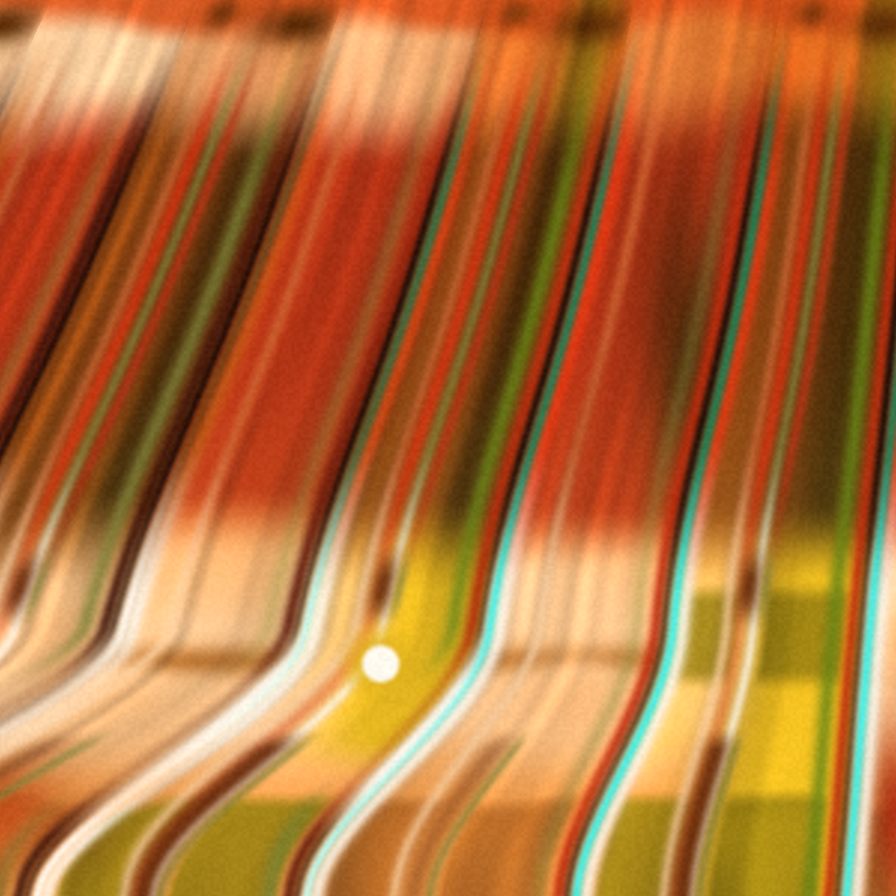
Give the GLSL for this background, as a Shadertoy shader.

```glsl
// Glossy folded ribs in red, amber and olive, sweeping down into a bright rippled floor.

const vec3 RED    = vec3(0.70, 0.20, 0.08);
const vec3 BROWN  = vec3(0.50, 0.24, 0.06);
const vec3 SHADE  = vec3(0.25, 0.15, 0.03);
const vec3 AMBER  = vec3(0.95, 0.61, 0.29);
const vec3 CREAM  = vec3(0.99, 0.82, 0.63);
const vec3 YELLOW = vec3(0.88, 0.70, 0.12);
const vec3 OLIVE  = vec3(0.54, 0.45, 0.06);
const vec3 SCARLET = vec3(0.93, 0.22, 0.07);
const vec3 INK    = vec3(0.12, 0.04, 0.02);
const vec3 SAGE   = vec3(0.49, 0.50, 0.22);
const vec3 TEAL   = vec3(0.13, 0.50, 0.33);
const vec3 CYAN   = vec3(0.25, 0.95, 0.92);
const vec3 WHITE  = vec3(1.0, 0.98, 0.94);

float hash(vec2 p) {
    vec3 q = fract(vec3(p.xyx) * 0.1031);
    q += dot(q, q.yzx + 33.33);
    return fract((q.x + q.y) * q.z);
}

float noise(vec2 p) {
    vec2 i = floor(p), f = fract(p);
    f = f * f * (3.0 - 2.0 * f);
    return mix(mix(hash(i), hash(i + vec2(1, 0)), f.x),
               mix(hash(i + vec2(0, 1)), hash(i + vec2(1, 1)), f.x), f.y);
}

// Soft step that also falls when a > b
float ramp(float a, float b, float x) {
    float t = clamp((x - a) / (b - a), 0.0, 1.0);
    return t * t * (3.0 - 2.0 * t);
}

float band(float lo, float hi, float soft, float x) {
    return ramp(lo - soft, lo + soft, x) * ramp(hi + soft, hi - soft, x);
}

float line(float s, float centre, float width) {
    float t = (s - centre) / width;
    return exp(-t * t);
}

float spot(vec2 p, vec2 centre, vec2 radius) {
    vec2 q = (p - centre) / radius;
    return exp(-dot(q, q));
}

// Whole numbers fall on the ribs, which fan out and bend near the floor
float ribCoord(vec2 p) {
    float spacing = 0.223 - 0.06 * p.y + 0.078 * ramp(0.30, 0.01, p.y);
    float sag = 0.021 * line(p.y, 0.38, 0.22) * ramp(1.05, 0.75, p.x);
    return 5.0 + (p.x - 0.935 - 0.1 * p.y + sag) / spacing;
}

// Upright panel colours; even panels are brown with a shaded half
vec3 wallColor(vec2 p, float f, float even) {
    vec3 red = mix(RED, SHADE, 0.85 * spot(p, vec2(0.765, 0.60), vec2(0.045, 0.18)));
    vec3 brown = mix(BROWN, SHADE, 0.85 * band(0.64, 0.86, 0.1, f));
    brown = mix(brown, SHADE * vec3(0.7, 1.0, 0.7), 0.4 * ramp(0.8, 1.0, p.x));
    return mix(red, brown, even) + vec3(0.03, 0.05, 0.02) * ramp(0.65, 0.40, p.y);
}

// Bright floor with yellow pools and dull blocks
vec3 floorColor(vec2 p, float f, float even) {
    float mottle = noise(p * 14.0);
    vec3 col = mix(AMBER, CREAM, 0.9 * band(0.15, 0.40, 0.06, p.y) * (0.6 + 0.4 * mottle));
    float crease = line(p.y, 0.262, 0.018) * ramp(0.25, 0.75, mottle);
    col = mix(col, vec3(0.66, 0.37, 0.10), 0.75 * crease * (1.0 - even));
    float pool = ramp(0.28, 0.42, p.x) * mix(0.35, 1.0, ramp(0.35, 0.6, f));
    col = mix(col, YELLOW, even * pool * max(ramp(0.12, 0.18, p.y), ramp(0.7, 0.8, p.x)));
    float halves = band(0.10, 0.38, 0.03, f) + band(0.52, 0.92, 0.03, f);
    vec3 block = mix(vec3(0.70, 0.40, 0.14), OLIVE, even) * (0.88 + 0.24 * mottle);
    float edge = 0.09 + 0.025 * noise(p * 9.0);
    col = mix(col, block, 0.9 * halves * ramp(edge + 0.012, edge - 0.012, p.y));
    float farBlock = halves * even * ramp(0.68, 0.78, p.x) * band(0.24, 0.34, 0.015, p.y);
    col = mix(col, OLIVE, 0.85 * farBlock);
    col = mix(col, RED, spot(p, vec2(1.0, 0.09), vec2(0.025, 0.09)));
    return mix(col, vec3(0.83, 0.35, 0.12), spot(p, vec2(0.0, 0.09), vec2(0.08, 0.05)));
}

// Blurred upper rim with a row of dark spots
vec3 rimColor(vec2 p, float f, float even) {
    vec3 col = mix(CREAM, vec3(0.88, 0.42, 0.12), ramp(0.1, 1.0, p.x + 0.25 * even));
    col = mix(col, vec3(0.85, 0.32, 0.10), 0.9 * ramp(0.96, 1.0, p.y + 0.04 * noise(p * 10.0) - 0.01));
    col = mix(col, OLIVE * 0.85, 0.75 * even * ramp(0.3, 0.6, p.x) * band(0.6, 0.9, 0.15, f));
    float dots = spot(vec2(f, p.y), vec2(0.75, 0.972), vec2(0.24, 0.022));
    dots += 0.7 * spot(vec2(f, p.y), vec2(0.22, 0.985), vec2(0.12, 0.018));
    return mix(col, vec3(0.36, 0.17, 0.02), min(1.0, dots) * even);
}

// Thin paired strands along the middle of each panel
vec3 addStrands(vec3 col, vec2 p, float s, float even) {
    float low = ramp(0.52, 0.34, p.y), fade = ramp(0.97, 0.82, p.y);
    vec3 pale = mix(vec3(0.78, 0.40, 0.20), CREAM, low);
    col = mix(col, pale, 0.7 * fade * line(s, -0.024, 0.007));
    col = mix(col, SCARLET * 0.9, 0.8 * even * fade * (1.0 - 0.6 * low) * line(s, -0.011, 0.008));
    col = mix(col, mix(SAGE, WHITE, low), 0.7 * even * fade * line(s, 0.005, 0.006));
    col = mix(col, RED, 0.8 * even * fade * (1.0 - low) * line(s, 0.018, 0.006));
    float dark = band(0.315, 0.375, 0.025, p.y) * even + ramp(0.19, 0.16, p.y);
    col = mix(col, vec3(0.37, 0.14, 0.03), 0.85 * dark * mix(0.5, 1.0, even) * line(s, -0.004, 0.013));
    return mix(col, SAGE, 0.6 * dark * line(s, 0.015, 0.006));
}

// Layered rib: green fringe, red flank, dark core, cool edge, warm glow
vec3 addRib(vec3 col, vec2 p, float s, float even) {
    float low = ramp(0.52, 0.32, p.y), fade = ramp(0.99, 0.75, p.y);
    float cool = ramp(0.18, 0.62, p.x);
    float bend = band(0.10, 0.27, 0.04, p.y) * ramp(0.72, 0.45, p.x);
    float weak = 1.0 - 0.6 * bend * ramp(0.3, 0.1, p.x);
    col = mix(col, mix(mix(BROWN * 1.5, SCARLET, cool), WHITE, low), 0.8 * weak * fade * line(s, 0.021, 0.009));
    col = mix(col, mix(SAGE, vec3(0.40, 0.52, 0.08), even * cool), (0.4 + 0.35 * even) * fade * (1.0 - bend) * line(s, -0.031, 0.010));
    col = mix(col, mix(INK * 2.0, SCARLET * 0.8, cool), 0.85 * fade * (1.0 - 0.7 * bend) * line(s, -0.010, 0.008));
    col = mix(col, INK, 0.9 * fade * mix(1.0, 0.6, low) * (1.0 - 0.6 * bend) * line(s, 0.0, 0.0055));
    vec3 edge = mix(mix(BROWN, TEAL, cool), mix(WHITE, CYAN, cool), low);
    col = mix(col, edge, 0.9 * weak * fade * line(s, 0.010, 0.006));
    return mix(col, WHITE, 0.9 * bend * weak * line(s, 0.004, 0.008));
}

void mainImage(out vec4 fragColor, in vec2 fragCoord) {
    vec2 p = fragCoord / iResolution.xy;
    float n = ribCoord(p), f = fract(n);
    float even = ramp(-0.15, 0.15, sin(3.14159265 * n));

    // Distances measured across the bent ribs
    vec2 e = vec2(0.002, 0.0);
    vec2 grad = vec2(ribCoord(p + e) - n, ribCoord(p + e.yx) - n) / e.x;
    float scale = 1.0 / length(grad);

    float wobble = 0.04 * (noise(p * 7.0) - 0.5), y = p.y + wobble;
    vec3 col = mix(floorColor(p, f, even), wallColor(p, f, even), ramp(0.37 - 0.03 * even, 0.45, y));
    col = mix(col, rimColor(p, f, even), ramp(0.82, 0.92, y));
    col *= 1.0 + 0.28 * (noise(vec2(n * 13.0 + 40.0, p.y * 2.5)) - 0.5);
    col = addStrands(col, p, (f - 0.44) * scale, even);
    col = addRib(col, p, (n - floor(n + 0.5)) * scale, even);

    // Round highlight with a yellow halo
    float d = length(p - vec2(0.425, 0.259));
    col = mix(col, YELLOW, 0.8 * ramp(0.055, 0.02, d));
    col = mix(col, WHITE, ramp(0.025, 0.016, d));

    col += 0.04 * (noise(p * 300.0) - 0.5);
    fragColor = vec4(clamp(col, 0.0, 1.0), 1.0);
}
```
